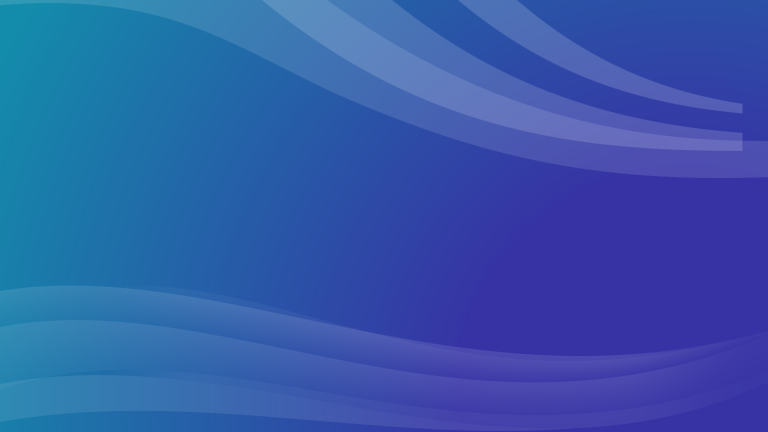
Reproduce this background procedurally as a Shadertoy shader.

```glsl
// Teal to indigo backdrop with pale translucent ribbons.
// A radial gradient lies below; swooping bands cross the top and soft veils
// roll along the bottom, each filled between two smooth height curves.

#define GRID vec2(768.0, 432.0)      // design grid, y runs downward
#define TEAL vec3(0.075, 0.55, 0.67)
#define INDIGO vec3(0.215, 0.20, 0.645)
#define LIGHT vec3(0.96, 0.97, 1.0)
#define GLOW_CENTER vec2(690.0, 400.0)
#define GLOW_RANGE vec2(230.0, 775.0)
#define RIBBON_END 742.5
#define RIBBON_ALPHA 0.16
#define SWEEP_ALPHA 0.125
#define VEIL_ALPHA 0.13

// Antialiased step: 1 where the signed distance is positive
float edge(float d) {
    return clamp(d / max(fwidth(d), 1e-4) + 0.5, 0.0, 1.0);
}

// Falls steeply from the top at x = start, then levels out at depth
float swoop(float x, float start, float end, float depth, float power) {
    float rest = max((end - x) / (end - start), 0.0);
    return depth * (1.0 - pow(rest, power));
}

// Skewed half cosine, the lower border of the broad upper sweep
float sweepBorder(float x) {
    float t = (x - 50.0) / 670.0;
    t += 0.35 * smoothstep(0.0, 0.45, t) * t * (1.0 - t);
    return 3.0 + 87.5 * (1.0 - cos(3.14159 * t));
}

// Quartic through five heights spaced evenly over the width
float wave(float x, float h0, float h1, float h2, float h3, float h4) {
    float t = 4.0 * x / GRID.x;
    float a = t - 1.0, b = t - 2.0, c = t - 3.0, d = t - 4.0;
    return h0 * a * b * c * d / 24.0 - h1 * t * b * c * d / 6.0
         + h2 * t * a * c * d / 4.0 - h3 * t * a * b * d / 6.0
         + h4 * t * a * b * c / 24.0;
}

float band(float y, float top, float bottom) {
    return edge(y - top) * edge(bottom - y);
}

// Band whose opacity fades from its crest to its foot
float veil(float y, float top, float bottom, float crest, float foot) {
    float t = clamp((y - top) / max(bottom - top, 1.0), 0.0, 1.0);
    return band(y, top, bottom) * mix(crest, foot, t);
}

void addLight(inout vec3 color, float alpha) {
    color = mix(color, LIGHT, alpha);
}

void mainImage(out vec4 fragColor, in vec2 fragCoord) {
    vec2 uv = fragCoord / iResolution.xy;
    vec2 p = vec2(uv.x, 1.0 - uv.y) * GRID;
    float x = p.x, y = p.y;

    // Backdrop
    float reach = distance(p, GLOW_CENTER);
    float t = (reach - GLOW_RANGE.x) / (GLOW_RANGE.y - GLOW_RANGE.x);
    vec3 color = mix(INDIGO, TEAL, clamp(t, 0.0, 1.0));

    // Upper sweep and the two ribbons cut off near the right side
    float cut = edge(RIBBON_END - x);
    float sweep = band(y, swoop(x, 327.0, 768.0, 141.0, 2.25), sweepBorder(x));
    float broad = band(y, swoop(x, 392.0, 900.0, 137.0, 3.0),
                          swoop(x, 262.0, 765.0, 151.0, 2.75));
    float slim = band(y, swoop(x, 517.0, 900.0, 112.0, 2.95),
                         swoop(x, 458.0, 900.0, 118.0, 3.15));
    addLight(color, sweep * SWEEP_ALPHA);
    addLight(color, broad * cut * RIBBON_ALPHA);
    addLight(color, slim * cut * RIBBON_ALPHA * 1.1);

    // Height curves of the lower veils, from top to bottom
    float crest  = wave(x, 291.0, 297.0, 335.0, 356.0, 331.0);
    float sliver = wave(x, 325.0, 290.0, 336.0, 361.0, 331.0);
    float middle = wave(x, 327.0, 331.0, 368.0, 381.0, 335.0);
    float inner  = wave(x, 390.0, 373.0, 402.0, 414.0, 372.0);
    float lower  = wave(x, 384.0, 381.0, 412.0, 428.0, 382.0);
    float base   = wave(x, 422.0, 412.0, 426.0, 428.0, 382.0);

    // Veils thin out toward the right side
    float strength = VEIL_ALPHA * (1.0 - 0.75 * smoothstep(610.0, 768.0, x));
    float late = smoothstep(90.0, 200.0, x);
    addLight(color, strength * veil(y, crest, middle, 0.9, 0.25));
    addLight(color, strength * late * veil(y, sliver, middle, 0.35, 0.0));
    addLight(color, strength * veil(y, middle, inner, 0.95, 0.3));
    addLight(color, strength * late * veil(y, inner, lower, 0.6, 0.55));
    addLight(color, strength * veil(y, lower, base, 0.75, 0.75));

    fragColor = vec4(color, 1.0);
}
```
